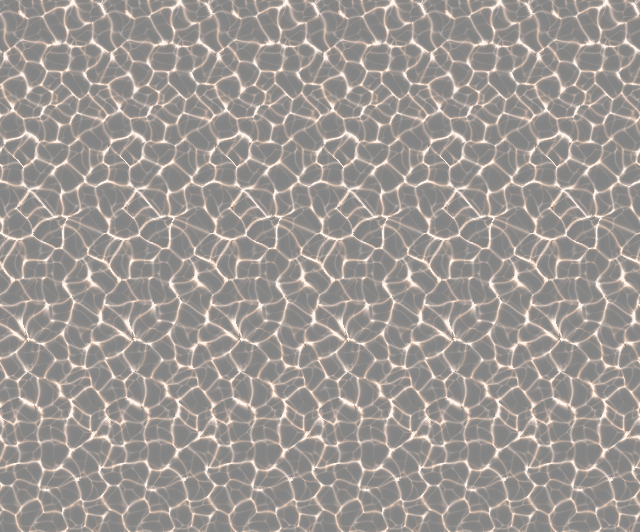
Reproduce this texture procedurally as a WebGL 1 fragment shader.

```glsl
precision highp float;
uniform vec2 u_resolution;

const vec3 GREY = vec3(0.515, 0.515, 0.515);
const vec3 WARM = vec3(0.89, 0.77, 0.69);
const vec3 PALE = vec3(0.84, 0.78, 0.75);
const vec3 GLOW = vec3(1.0, 0.97, 0.93);
const float TILES = 6.0;         // horizontal repeats across the canvas
const float MAIN_CELLS = 5.0;    // bright web cells per tile
const float FAINT_CELLS = 7.0;   // dim web cells per tile
const float FAINT_LIGHT = 0.38;
const float LINE_WIDTH = 0.056;  // in cells
const float HALO_WIDTH = 0.12;
const float HALO_LIGHT = 0.20;
const float SPARK_MIN = 0.07;
const float SPARK_MAX = 0.25;
const float WARP = 0.018;        // in tiles
const float TAU = 6.2831853;

float hash(vec2 p) {
  return fract(sin(dot(p, vec2(127.1, 311.7))) * 43758.5453);
}

// Bends straight cell borders while keeping the horizontal period
vec2 bend(vec2 p) {
  vec2 slow = sin(TAU * vec2(2.0 * p.y + p.x, 2.0 * p.x - 1.3 * p.y));
  vec2 quick = sin(TAU * vec2(3.7 * p.y - p.x, 4.0 * p.x + 1.7 * p.y) + 1.4);
  return p + WARP * (slow + 0.6 * quick);
}

// Light of one web: borders, their halo, and sparks where three cells meet
float web(vec2 tile, float cells, float seed) {
  vec2 p = tile * cells;
  vec2 base = floor(p);
  vec3 dist = vec3(9.0);   // three nearest sites
  vec3 id = vec3(0.0);
  vec2 site1 = vec2(0.0);
  vec2 site2 = vec2(1.0);
  for (int j = -2; j <= 2; j++) {
    for (int i = -2; i <= 2; i++) {
      vec2 cell = base + vec2(float(i), float(j));
      vec2 key = vec2(floor(mod(cell.x + 0.5, cells)), cell.y) + seed;
      float rnd = hash(key);
      vec2 site = cell + vec2(rnd, hash(key + 37.3)) - p;
      float d = length(site);
      if (d < dist.x) {
        dist = vec3(d, dist.xy);
        id = vec3(rnd, id.xy);
        site2 = site1;
        site1 = site;
      } else if (d < dist.y) {
        dist = vec3(dist.x, d, dist.y);
        id = vec3(id.x, rnd, id.y);
        site2 = site;
      } else if (d < dist.z) {
        dist.z = d;
        id.z = rnd;
      }
    }
  }

  // Sums of ids stay the same on both sides of a border or corner
  float edgeRnd = fract(7.0 * (id.x + id.y));
  float nodeRnd = fract(5.0 * (id.x + id.y + id.z));
  float edge = (dist.y * dist.y - dist.x * dist.x)
             / (2.0 * max(length(site2 - site1), 0.001));
  float gap = dist.z - dist.x;

  float q = edge / LINE_WIDTH;
  float line = exp(-q * q) * mix(0.3, 0.85, edgeRnd);
  line *= 0.8 + 0.5 * exp(-gap * 4.0);
  float halo = HALO_LIGHT * exp(-edge / HALO_WIDTH) * (0.5 + edgeRnd);
  float s = gap / mix(SPARK_MIN, SPARK_MAX, nodeRnd * nodeRnd);
  float spark = exp(-s * s) * (0.4 + 0.9 * nodeRnd);
  return line + halo + spark;
}

void main() {
  vec2 tile = gl_FragCoord.xy / u_resolution.x * TILES;
  vec2 bent = bend(tile);

  // Two overlaid webs, the dim one fading in and out
  float bright = web(bent, MAIN_CELLS, 3.0);
  vec2 drift = bend(bent + vec2(0.37, 0.61));
  float patches = 0.65 + 0.35 * sin(TAU * (tile.x + 0.7 * tile.y))
                * sin(TAU * (tile.x - 1.3 * tile.y));
  float faint = web(drift, FAINT_CELLS, 71.0) * FAINT_LIGHT * patches;
  float light = bright + faint;

  // Grey ground, warm filaments, nearly white sparks
  float tint = 0.5 + 0.5 * sin(TAU * (3.0 * bent.x + 2.3 * bent.y));
  vec3 color = mix(GREY, mix(WARM, PALE, 0.7 * tint), min(light, 1.0));
  color = mix(color, GLOW, smoothstep(0.8, 1.7, light));
  gl_FragColor = vec4(color, 1.0);
}
```
